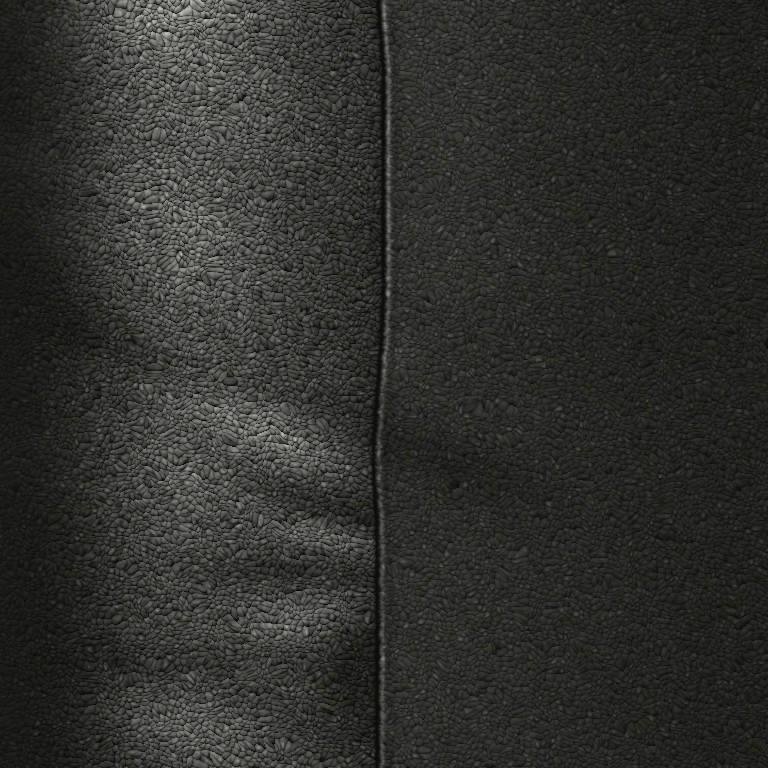
Give the GLSL for this texture, as a Shadertoy shader.

```glsl
// Black grained leather with soft folds, a lit left panel and a raised vertical seam.

float hash(vec2 p) {
    vec3 q = fract(p.xyx * 0.1031);
    q += dot(q, q.yzx + 33.33);
    return fract((q.x + q.y) * q.z);
}

vec2 hash2(vec2 p) {
    return vec2(hash(p), hash(p + 71.7));
}

float noise(vec2 p) {
    vec2 cell = floor(p), f = fract(p);
    f = f * f * (3.0 - 2.0 * f);
    float low = mix(hash(cell), hash(cell + vec2(1, 0)), f.x);
    float high = mix(hash(cell + vec2(0, 1)), hash(cell + vec2(1, 1)), f.x);
    return mix(low, high, f.y);
}

float fbm(vec2 p) {
    float sum = 0.0, gain = 0.5;
    for (int i = 0; i < 4; i++) {
        sum += gain * noise(p);
        p = mat2(1.6, 1.2, -1.2, 1.6) * p + 7.3;
        gain *= 0.5;
    }
    return sum;
}

float bell(float d) {
    return exp(-d * d);
}

// Soft elliptical patch, sheared so that it follows a sloping fold.
float patchGlow(vec2 p, vec2 center, vec2 radius, float slope) {
    vec2 d = p - center;
    d.y -= slope * d.x;
    d /= radius;
    return exp(-dot(d, d));
}

float seamX(float y) {
    return 0.495 + 0.008 * smoothstep(0.46, 0.62, y)
         - 0.006 * smoothstep(0.9, 1.0, y) - 0.005 * bell((y - 0.4) / 0.06);
}

// Pebble cells: x = distance to crease, y = tilt to the light, z = cell id.
vec3 pebbles(vec2 p) {
    vec2 cell = floor(p), f = fract(p), toNearest = vec2(0);
    float first = 9.0, second = 9.0, id = 0.0;
    for (int j = -1; j <= 1; j++)
    for (int i = -1; i <= 1; i++) {
        vec2 g = vec2(i, j);
        vec2 d = g + 0.1 + 0.8 * hash2(cell + g) - f;
        float dist = length(d);
        if (dist < first) {
            second = first;
            first = dist;
            toNearest = d;
            id = hash(cell + g + 19.1);
        } else {
            second = min(second, dist);
        }
    }
    return vec3(second - first, dot(toNearest, vec2(0.5, -0.85)), id);
}

float leftLight(vec2 p) {
    // Broad roll of the panel, dark at its outer edge
    float light = 0.105 + 0.13 * smoothstep(0.01, 0.24, p.x);
    light -= 0.055 * smoothstep(0.32, 0.49, p.x);
    light += 0.035 * bell((p.x - 0.23) / 0.1);
    // Bright crests
    light += 0.20 * patchGlow(p, vec2(0.22, 1.01), vec2(0.12, 0.08), 0.0);
    light += 0.06 * patchGlow(p, vec2(0.23, 0.85), vec2(0.16, 0.12), 0.0);
    light += 0.11 * patchGlow(p, vec2(0.23, 0.68), vec2(0.11, 0.10), -0.2);
    light += 0.17 * patchGlow(p, vec2(0.35, 0.435), vec2(0.11, 0.04), -0.45);
    light += 0.05 * patchGlow(p, vec2(0.24, 0.37), vec2(0.09, 0.06), -0.1);
    light += 0.14 * patchGlow(p, vec2(0.43, 0.30), vec2(0.08, 0.02), -0.25);
    light += 0.16 * patchGlow(p, vec2(0.39, 0.195), vec2(0.08, 0.04), 0.15);
    light += 0.05 * patchGlow(p, vec2(0.25, 0.05), vec2(0.10, 0.05), 0.0);
    // Valleys between the folds
    light -= 0.06 * patchGlow(p, vec2(0.17, 0.54), vec2(0.12, 0.04), -0.5);
    light -= 0.05 * patchGlow(p, vec2(0.40, 0.35), vec2(0.10, 0.025), -0.25);
    light -= 0.07 * patchGlow(p, vec2(0.36, 0.255), vec2(0.12, 0.02), -0.1);
    light -= 0.06 * patchGlow(p, vec2(0.28, 0.145), vec2(0.16, 0.03), 0.05);
    light -= 0.06 * patchGlow(p, vec2(0.46, 0.12), vec2(0.04, 0.07), 0.0);
    light -= 0.03 * smoothstep(0.5, 0.1, p.y) * bell((p.x - 0.1) / 0.1);
    float folds = fbm(vec2(p.x * 5.0, p.y * 15.0 + p.x * 5.0)) - 0.47;
    return max(light * (1.0 + 0.35 * folds), 0.1);
}

float rightLight(vec2 p) {
    float light = mix(0.175, 0.125, smoothstep(0.52, 0.98, p.x));
    light += 0.02 * patchGlow(p, vec2(0.56, 0.9), vec2(0.12, 0.3), 0.0);
    light += 0.04 * patchGlow(p, vec2(0.51, 0.535), vec2(0.04, 0.03), 0.3);
    light -= 0.05 * patchGlow(p, vec2(0.57, 0.405), vec2(0.14, 0.04), -0.35);
    return light * (0.94 + 0.15 * fbm(p * vec2(5.0, 9.0)));
}

void mainImage(out vec4 fragColor, in vec2 fragCoord) {
    vec2 p = fragCoord / iResolution.xy;
    float fromSeam = p.x - seamX(p.y) + 0.001 * (noise(vec2(p.y * 130.0, 3.0)) - 0.5);
    float rightSide = smoothstep(-0.003, 0.001, fromSeam);
    float light = mix(leftLight(p), rightLight(p), rightSide);

    // Pebbled grain: broken creases, with small glints on some domes
    vec2 warp = vec2(noise(p * 48.0), noise(p * 48.0 + 50.0)) - 0.5;
    vec3 grain = pebbles(mat2(0.94, 0.34, -0.34, 0.94) * (p * vec2(122, 150) + warp * 2.0));
    float dome = smoothstep(0.0, 0.45, grain.x);
    float fine = noise(p * 250.0) - 0.5;
    float relief = 0.73 + 0.42 * dome + 0.75 * grain.y + 0.2 * (grain.z - 0.5) + 0.45 * fine;
    float panelGain = mix(0.5 + 0.5 * smoothstep(0.0, 0.16, p.x), 0.65, rightSide);
    light *= mix(1.0, relief, panelGain);
    float glint = smoothstep(0.35, 0.8, grain.x) * smoothstep(0.55, 0.9, noise(p * 190.0 + 31.0));
    light += 0.16 * glint * mix(smoothstep(-0.1, 0.2, p.x), 1.15 - 0.65 * p.x, rightSide);

    // Seam: side shadow, thin groove, stitch notches and lit ridge
    light *= 1.0 - 0.18 * (1.0 - rightSide) * bell(fromSeam / 0.025);
    light *= 1.0 - 0.75 * bell((fromSeam + 0.004) / 0.0032);
    float stitch = smoothstep(0.25, 0.05, abs(fract(p.y * 58.0) - 0.5));
    light *= 1.0 - 0.4 * stitch * bell(fromSeam / 0.0025);
    float ridgeGain = mix(0.15, 0.2, smoothstep(0.45, 0.75, p.y));
    light += ridgeGain * bell((fromSeam - 0.003) / 0.003) * (0.35 + 1.1 * noise(p * vec2(160, 210)));
    light *= 1.0 - 0.12 * bell((fromSeam - 0.012) / 0.005);

    // Olive tint in scattered dark spots
    float olive = smoothstep(0.6, 0.9, noise(p * 120.0 + 9.0)) * smoothstep(0.35, 0.1, light);
    vec3 color = max(light, 0.05) * mix(vec3(1.0, 1.0, 0.96), vec3(1.04, 1.02, 0.76), olive);
    fragColor = vec4(clamp(color, 0.0, 1.0), 1.0);
}
```
